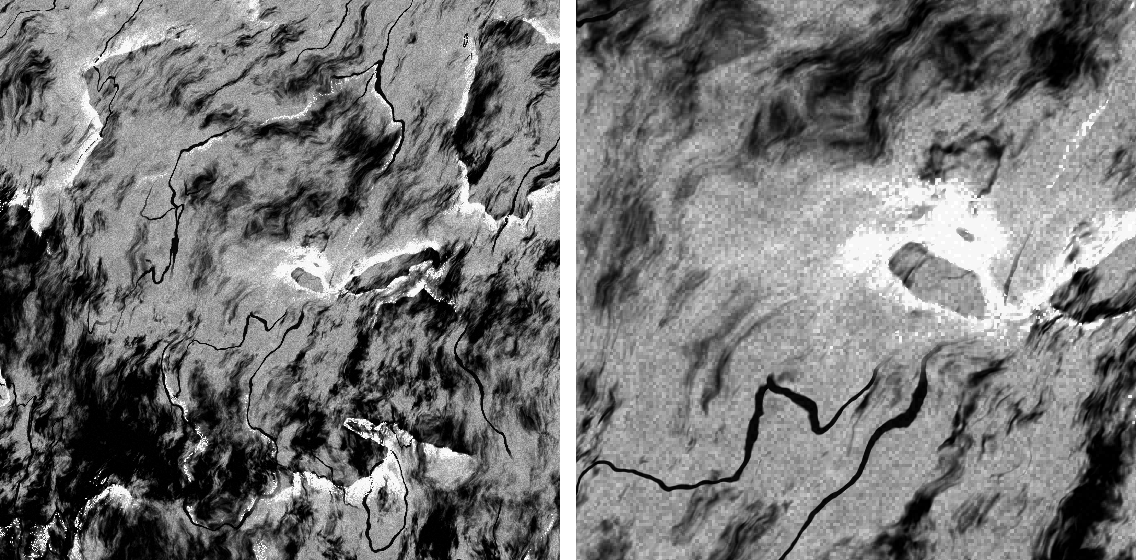
Left, the full canvas; right, a detail of the centre.
This texture is drawn by a three.js fragment shader. Its source:

```glsl
// Grey aerial view of rough land: pale grainy plains, dark torn uplands,
// speckled white ridges and thin black streams. Layered value noise gives the
// ground; signed distances to noise contours place the ridges and streams.

#define PLAIN_TONE 0.62
#define MASS_SCALE 3.8
#define STREAK_SCALE vec2(33.0, 18.0)
#define WARP 0.16
#define WIGGLE 0.022
#define SLANT 0.42
#define RIDGE_WIDTH 0.024
#define STREAM_WIDTH 0.0015
#define VALLEY_WIDTH 0.032
#define GRAIN_CELLS 512.0
#define GRAIN_AMOUNT 0.125

varying vec2 vUv;

float hash(vec2 p) {
  vec3 a = fract(p.xyx * 0.1031);
  a += dot(a, a.yzx + 33.33);
  return fract((a.x + a.y) * a.z);
}

float noise(vec2 p) {
  vec2 cell = floor(p);
  vec2 f = fract(p);
  f = f * f * (3.0 - 2.0 * f);
  float low = mix(hash(cell), hash(cell + vec2(1.0, 0.0)), f.x);
  float high = mix(hash(cell + vec2(0.0, 1.0)), hash(cell + vec2(1.0)), f.x);
  return mix(low, high, f.y);
}

// Five octaves, averaged to 0..1; a larger gain is rougher.
float fbm(vec2 p, float gain) {
  float sum = 0.0, total = 0.0, weight = 1.0;
  for (int i = 0; i < 5; i++) {
    sum += weight * noise(p);
    total += weight;
    weight *= gain;
    p = mat2(1.6, 1.2, -1.2, 1.6) * p + 19.7;
  }
  return sum / total;
}

vec2 drift(vec2 p, float gain) {
  return vec2(fbm(p + 4.0, gain), fbm(p + 41.0, gain)) - 0.5;
}

// Approximate signed distance to the middle contour of a noise field.
float contour(vec2 p, vec2 scale, float seed, float gain) {
  vec2 e = vec2(0.002, 0.0);
  float n = fbm(p * scale + seed, gain);
  vec2 slope = vec2(fbm((p + e.xy) * scale + seed, gain),
                    fbm((p + e.yx) * scale + seed, gain)) - n;
  return (n - 0.5) / max(length(slope) / e.x, 0.35);
}

float stream(float dist, float width) {
  return 1.0 - smoothstep(width * 0.5, width * 0.5 + 0.0012, abs(dist));
}

void main() {
  // Bent coordinates: flow is upright below and leans right above.
  vec2 land = vUv + WARP * drift(vUv * 3.0, 0.5) + WIGGLE * drift(vUv * 24.0, 0.5);
  vec2 flow = land - vec2(SLANT * land.y * land.y, 0.0);

  // Darkness of the ground: broad masses, torn by streaks and fine cracks.
  float mass = (fbm(land * MASS_SCALE + 7.0, 0.55) - 0.5) / 0.125;
  float streak = (fbm(flow * STREAK_SCALE + 3.0, 0.78) - 0.5) / 0.10;
  float crack = fbm(flow * vec2(24.0, 11.0) + 57.0, 0.55);
  crack = 1.0 - smoothstep(0.0, 0.045, abs(crack - 0.5));
  float rough = smoothstep(0.35, 0.65, noise(land * 7.0 + 91.0));
  float dark = 0.62 * mass + mix(0.5, 0.85, rough) * streak;
  dark += 0.8 * rough * (crack - 0.3) + 0.9 * (1.0 - vUv.x - vUv.y);

  // Ridges: lit on one side, shaded on the other, present in stretches.
  float ridge = contour(land, vec2(3.1, 3.7), 63.0, 0.45);
  float stretch = smoothstep(0.36, 0.60, noise(land * 5.5 + 23.0));
  float width = RIDGE_WIDTH * (0.2 + 1.6 * noise(land * 26.0));
  float lit = smoothstep(-0.002, 0.002, ridge);
  float crest = stretch * lit * (1.0 - smoothstep(0.2 * width, width, ridge));
  float slope = stretch * lit * (1.0 - smoothstep(0.0, 0.09, ridge));
  float shade = stretch * (1.0 - lit) * smoothstep(-0.10, 0.0, ridge);
  dark += 0.9 * shade - 0.6 * slope;

  // Streams: main ones in smooth valleys, and finer winding ones.
  float river = contour(flow, vec2(3.4, 1.5), 88.0, 0.40);
  float brook = contour(flow, vec2(8.5, 4.0), 131.0, 0.42);
  float valley = 1.0 - smoothstep(0.3 * VALLEY_WIDTH, VALLEY_WIDTH, abs(river));
  dark -= 0.8 * valley;
  float riverRun = smoothstep(0.28, 0.36, noise(land * 6.0 + 51.0));
  float brookRun = smoothstep(0.46, 0.54, noise(land * 5.0 + 77.0));
  float swell = 0.4 + 1.8 * noise(land * 30.0 + 9.0);
  float water = max(riverRun * stream(river, 1.6 * STREAM_WIDTH * swell),
                    brookRun * stream(brook, STREAM_WIDTH * swell));

  // Bright broken bank along one side of some river reaches.
  float bank = smoothstep(0.002, 0.004, river) * (1.0 - smoothstep(0.005, 0.013, river));
  bank *= smoothstep(0.48, 0.62, noise(land * 4.5 + 15.0));

  // Ground tone, with mottling on the plains.
  float tone = PLAIN_TONE * (1.0 - smoothstep(-0.95, 1.4, dark));
  tone *= 1.0 + 0.45 * (fbm(flow * vec2(80.0, 55.0), 0.75) - 0.5);
  tone *= 1.0 + 0.22 * slope;
  tone *= 1.0 - 0.95 * water;

  // Fine grain, and white speckle gathered along crests and banks.
  vec2 cell = floor(vUv * GRAIN_CELLS);
  float grain = hash(cell + 11.0) + hash(cell + 307.0) - 1.0;
  tone += GRAIN_AMOUNT * grain * (0.15 + 1.4 * tone);
  float broken = max(crest, 0.75 * bank) * smoothstep(1.5, -0.8, streak);
  tone += 0.25 * broken;
  float glint = 0.85 * broken + 0.08 * slope - hash(cell + 701.0) - 0.07;
  tone = mix(tone, 0.97, smoothstep(-0.06, 0.06, glint));

  gl_FragColor = vec4(vec3(clamp(tone, 0.0, 1.0)), 1.0);
}
```
